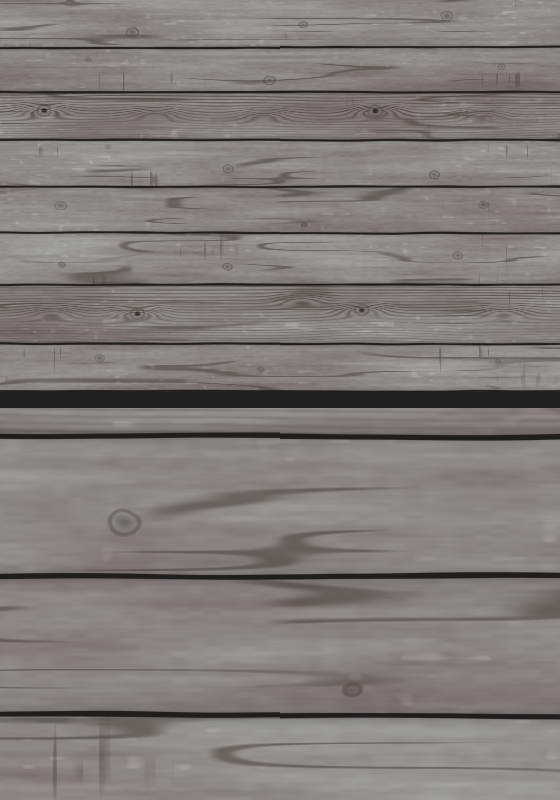
Top: the whole. Bottom: its middle third, enlarged.
Reproduce this texture procedurally as a Shadertoy shader.

```glsl
// Eight weathered grey wooden planks with grain, knots, cracks and dark seams.
#define PLANKS 8
#define SEAM_HALF_WIDTH 0.0017
#define RING_SPACING 0.0085
#define KNOT_SPREAD vec2(0.062, 0.017)
#define LIGHT_WOOD vec3(0.625, 0.612, 0.597)
#define DARK_WOOD vec3(0.475, 0.440, 0.424)
#define GRAIN_COLOR vec3(0.310, 0.275, 0.255)
#define SEAM_COLOR vec3(0.130, 0.112, 0.105)

// Seam heights measured down from the top edge
const float SEAMS[9] = float[9](-0.02, 0.121, 0.234, 0.357, 0.476, 0.595, 0.725, 0.877, 0.997);

float hash(vec2 p) {
    vec3 q = fract(vec3(p.xyx) * 0.1031);
    q += dot(q, q.yzx + 33.33);
    return fract((q.x + q.y) * q.z);
}

float noise(vec2 p) {
    vec2 i = floor(p), f = fract(p);
    f = f * f * (3.0 - 2.0 * f);
    return mix(mix(hash(i), hash(i + vec2(1, 0)), f.x),
               mix(hash(i + vec2(0, 1)), hash(i + vec2(1, 1)), f.x), f.y);
}

float fbm(vec2 p) {
    float sum = 0.0, amp = 0.5;
    for (int i = 0; i < 4; i++) {
        sum += amp * noise(p);
        p = p * 2.03 + 17.1;
        amp *= 0.5;
    }
    return sum / 0.9375;
}

// Slightly wavy seam with a small step at mid width
float seamHeight(int i, float x, float width) {
    float stepShift = (hash(vec2(float(i), floor(2.0 * x / width))) - 0.5) * 0.003;
    return SEAMS[i] + stepShift + (noise(vec2(x * 9.0, float(i) * 7.0)) - 0.5) * 0.002;
}

void mainImage(out vec4 fragColor, in vec2 fragCoord) {
    float aa = 1.0 / iResolution.y;
    float width = iResolution.x * aa;
    vec2 p = vec2(fragCoord.x * aa, 1.0 - fragCoord.y * aa);

    // Find the plank and its edges
    int plank = 0;
    for (int i = 1; i < PLANKS; i++)
        if (p.y > seamHeight(i, p.x, width)) plank = i;
    float top = seamHeight(plank, p.x, width);
    float bottom = seamHeight(plank + 1, p.x, width);
    float id = float(plank);
    float across = (p.y - top) / (bottom - top);
    bool grained = plank % 4 == 2;
    vec2 s = p + vec2(id * 13.7, id * 5.3);

    // Weathered base: broad blotches, streaks and fine fibres
    float blotch = fbm(s * vec2(3.0, 14.0)) - 0.5;
    float streak = fbm(s * vec2(5.0, 110.0)) - 0.5;
    float fibre = noise(s * vec2(70.0, 260.0)) - 0.5;
    float tone = 0.52 + 0.20 * (hash(vec2(id, 4.0)) - 0.5);
    tone += 1.1 * blotch + 0.75 * streak + 0.22 * fibre;
    tone -= 0.22 * smoothstep(0.65, 1.0, across) * noise(s * vec2(4.0, 9.0));
    vec3 color = mix(DARK_WOOD, LIGHT_WOOD, clamp(tone, -0.25, 1.15));
    color.g -= 0.008 * smoothstep(0.0, 0.25, -blotch);

    // Knots bend the grain and leave eyes or faint outlines
    float ringHeight = p.y + 0.014 * (noise(s * vec2(3.5, 12.0)) - 0.5);
    float eye = 0.0, outline = 0.0, knotArea = 0.0;
    int knots = grained ? 5 : 3;
    for (int i = 0; i < knots; i++) {
        vec2 seed = vec2(float(i) * 3.1 + 2.0, id * 7.7 + 1.0);
        float rx = hash(seed), ry = hash(seed + 31.0), kind = hash(seed + 57.0);
        vec2 center = vec2((float(i) + 0.15 + 0.7 * rx) / float(knots) * width,
            mix(SEAMS[plank], SEAMS[plank + 1], grained ? 0.25 + 0.25 * ry : 0.15 + 0.7 * ry));
        vec2 d = p - center;
        float r = length(d * vec2(0.85, 1.1)) + 0.003 * (noise(p * 90.0) - 0.5);
        if (grained) {
            vec2 q = d / KNOT_SPREAD;
            float bend = exp(-dot(q, q));
            ringHeight += (0.020 + 0.018 * kind) * bend;
            knotArea = max(knotArea, bend);
            if (kind > 0.45) {
                eye = max(eye, 1.0 - smoothstep(0.003, 0.008, r));
                outline = max(outline, 0.6 * (1.0 - smoothstep(0.001, 0.004, abs(r - 0.015))));
            }
        } else {
            float size = 0.005 + 0.008 * kind;
            outline = max(outline, (0.3 + 0.45 * ry) * (1.0 - smoothstep(0.0005, 0.0028, abs(r - size))));
            eye = max(eye, 0.35 * (1.0 - smoothstep(0.0, size, r)));
        }
    }

    // Growth rings: broad on the upper part, finer below
    if (grained) {
        float phase = ringHeight / RING_SPACING + 3.0 * across * across;
        float ring = 0.5 + 0.5 * sin(6.2832 * phase + 2.0 * streak);
        float strength = mix(0.62, 0.30, smoothstep(0.35, 0.7, across));
        strength *= 0.45 + 0.9 * noise(vec2(s.x * 4.0, phase * 0.7));
        color = mix(color, GRAIN_COLOR, ring * ring * strength + 0.12 * knotArea);
    }
    color = mix(color, GRAIN_COLOR, 0.75 * outline);
    color = mix(color, SEAM_COLOR, 0.8 * eye);

    // Long thin cracks, sparse upright scratches and pale scuffs
    float vein = abs(noise(s * vec2(3.0, 55.0)) - 0.5);
    float crack = (1.0 - smoothstep(0.01, 0.07, vein)) * smoothstep(0.54, 0.72, noise(s * vec2(5.0, 24.0) + 40.0));
    color = mix(color, GRAIN_COLOR, 0.6 * crack);
    float scratch = smoothstep(0.86, 0.97, noise(s * vec2(130.0, 14.0))) * smoothstep(0.62, 0.8, noise(s * vec2(4.0, 8.0) + 9.0));
    color = mix(color, GRAIN_COLOR, 0.5 * scratch);
    color += 0.06 * smoothstep(0.78, 0.95, noise(s * vec2(45.0, 130.0) + 5.0)) * smoothstep(0.5, 0.7, noise(s * vec2(6.0, 16.0)));

    // Dark seams with a soft worn border
    float gap = min(abs(p.y - top), abs(p.y - bottom));
    float halfWidth = SEAM_HALF_WIDTH + 0.0012 * (noise(vec2(p.x * 14.0, id)) - 0.3);
    color *= 1.0 - 0.22 * exp(-gap * 220.0);
    color = mix(SEAM_COLOR, color, smoothstep(halfWidth - 0.5 * aa, halfWidth + aa, gap));
    fragColor = vec4(color, 1.0);
}
```
